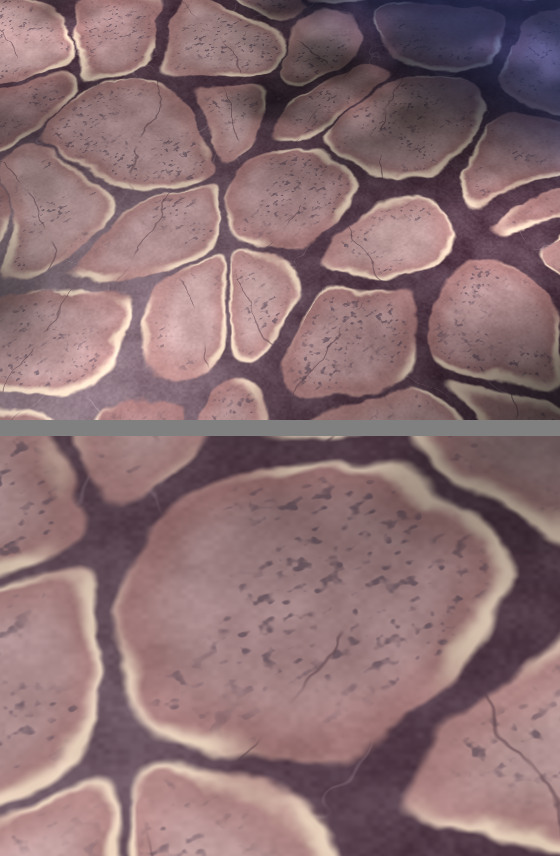
Top: the whole. Bottom: its middle third, enlarged.
Give the GLSL for this texture, as a WebGL 1 fragment shader.

```glsl
precision highp float;
// Polished slab of rounded pink stones with cream rims in dark maroon matrix, seen at a slant in dappled light.
uniform vec2 u_resolution;

float hash(vec2 p) {
  return fract(sin(dot(p, vec2(127.1, 311.7))) * 43758.547);
}

float noise(vec2 p) {
  vec2 i = floor(p), f = fract(p);
  f = f * f * (3.0 - 2.0 * f);
  return mix(mix(hash(i), hash(i + vec2(1, 0)), f.x),
             mix(hash(i + vec2(0, 1)), hash(i + vec2(1, 1)), f.x), f.y);
}

float fbm(vec2 p) {
  float sum = 0.0, amp = 0.53;
  for (int i = 0; i < 4; i++) {
    sum += amp * noise(p);
    p = mat2(1.6, 1.2, -1.2, 1.6) * p + 7.3;
    amp *= 0.5;
  }
  return sum;
}

// Stone centre in xy, size weight in z
vec3 stoneSeed(vec2 cell) {
  vec2 jitter = vec2(hash(cell), hash(cell + 31.7)) - 0.5;
  return vec3(cell + 0.5 + 0.78 * jitter, 0.25 * hash(cell + 17.3));
}

// Rounded distance to the border of a weighted Voronoi cell; also gives its seed
float stoneBorder(vec2 p, out vec3 home) {
  vec2 base = floor(p);
  float nearest = 1e3;
  for (int y = -2; y <= 2; y++)
    for (int x = -2; x <= 2; x++) {
      vec3 seed = stoneSeed(base + vec2(x, y));
      vec2 d = seed.xy - p;
      float power = dot(d, d) - seed.z;
      if (power < nearest) { nearest = power; home = seed; }
    }
  float sum = 1e-5;
  for (int y = -2; y <= 2; y++)
    for (int x = -2; x <= 2; x++) {
      vec3 seed = stoneSeed(base + vec2(x, y));
      vec2 d = seed.xy - p;
      float apart = length(seed.xy - home.xy);
      if (apart > 0.001)
        sum += exp(-16.0 * (dot(d, d) - seed.z - nearest) / (2.0 * apart));
    }
  return -log(sum) / 16.0;
}

float spot(vec2 p, vec2 centre, vec2 radius) {
  vec2 d = (p - centre) / radius;
  return exp(-dot(d, d));
}

void main() {
  vec2 uv = gl_FragCoord.xy / u_resolution.y;

  // Slanted view: features shrink towards the top
  vec2 p = 3.0 * vec2((uv.x - 0.667) * (1.0 + 0.35 * uv.y), uv.y + 0.5 * uv.y * uv.y);
  vec2 q = p + vec2(-0.2 * p.y, 0.0) + 3.7;
  q += 0.42 * (vec2(noise(p * 1.1 + 5.0), noise(p * 1.1 + 23.0)) - 0.5);
  q += 0.11 * (vec2(fbm(p * 5.0), fbm(p * 5.0 + 40.0)) - 0.5);

  vec3 home;
  float border = stoneBorder(q, home);
  float inside = border + 0.005 - 0.1 * noise(q * 1.6 + 9.0);
  float stone = smoothstep(-0.015, 0.015, inside);
  float id = hash(home.xy);
  float grain = noise(p * 55.0) - 0.5;
  float mottle = fbm(p * 6.0) - 0.5;

  // Matrix: dark maroon, hazy to the lower left, with pale dust and scratches
  float haze = (1.0 - smoothstep(0.1, 0.95, uv.x)) * (1.0 - smoothstep(0.35, 0.85, uv.y));
  vec3 matrix = mix(vec3(0.30, 0.205, 0.245), vec3(0.50, 0.42, 0.445), 0.85 * haze);
  matrix += 0.17 * mottle + 0.05 * grain;
  float scratch = 1.0 - smoothstep(0.0, 0.012, abs(fbm(p * 1.9 + 60.0) - 0.5));
  matrix += 0.08 * scratch * smoothstep(0.4, 0.7, noise(p * 4.0));

  // Stone body with mottling
  vec3 body = mix(vec3(0.615, 0.475, 0.475), vec3(0.69, 0.565, 0.555), id);
  body += 0.17 * mottle + 0.04 * grain;
  body = mix(body, body * vec3(0.93, 0.85, 0.84), 1.0 - smoothstep(0.04, 0.2, inside));

  // Small soft specks in clusters, drawn out along the slope
  vec2 along = mat2(0.8, -0.6, 0.6, 0.8) * p;
  float specks = smoothstep(0.6, 0.86, noise(along * vec2(30.0, 42.0)) * 0.75 + 0.25 * noise(p * 70.0));
  specks *= smoothstep(0.36, 0.64, fbm(p * 3.2 + 15.0)) * smoothstep(0.02, 0.1, inside);
  body = mix(body, vec3(0.33, 0.26, 0.30), 0.66 * specks);

  // Cream rim of uneven width, broken in places, heavier on the lower right
  vec2 outward = normalize(q - home.xy + 0.001);
  float rimWidth = 0.025 + 0.045 * noise(q * 2.6 + 30.0) + 0.02 * dot(outward, vec2(0.6, -0.8));
  float rim = 1.0 - smoothstep(0.3 * rimWidth, 1.3 * rimWidth, inside + 0.07 * mottle);
  rim *= smoothstep(0.22, 0.62, noise(q * 2.3 + 80.0) + 0.12 * dot(outward, vec2(0.6, -0.8)));
  body = mix(body, vec3(0.90, 0.82, 0.72) + 0.15 * mottle, 0.85 * rim);

  // One wandering hairline crack on most stones
  float angle = 0.5 + 2.0 * id;
  float line = dot(q - home.xy, vec2(sin(angle), -cos(angle))) + 0.1 * (fbm(q * 4.0) - 0.5);
  float crack = (1.0 - smoothstep(0.0, 0.011, abs(line))) * step(0.3, id);
  body = mix(body, vec3(0.34, 0.24, 0.26), 0.55 * crack * smoothstep(0.3, 0.55, noise(q * 5.0)));

  vec3 color = mix(matrix, body, stone);

  // Sunlit patches, corner shade and dappled shadow in the distance
  float light = 0.85 + 0.44 * spot(uv, vec2(0.08, 0.96), vec2(0.28, 0.12))
    + 0.38 * spot(uv, vec2(1.2, 0.43), vec2(0.26, 0.22))
    + 0.32 * spot(uv, vec2(0.3, 0.12), vec2(0.4, 0.25))
    + 0.14 * spot(uv, vec2(0.65, 0.4), vec2(0.4, 0.3))
    - 0.45 * spot(uv, vec2(1.38, 0.03), vec2(0.3, 0.2))
    - 0.40 * spot(uv, vec2(-0.02, 0.28), vec2(0.16, 0.13));
  float dapple = smoothstep(0.4, 0.64, fbm(uv * vec2(2.6, 4.5) + 3.0));
  light *= 1.0 - 0.55 * dapple * smoothstep(0.45, 0.8, uv.y);
  color = color * light + vec3(0.005, 0.01, 0.02) + 0.05 * haze;

  // Blue sky sheen at the upper right
  float sky = smoothstep(0.76, 1.12, uv.y + 0.6 * (uv.x - 0.9));
  color = mix(color, color * vec3(0.58, 0.64, 0.88) + vec3(0.07, 0.09, 0.17), sky);

  gl_FragColor = vec4(clamp(color, 0.0, 1.0), 1.0);
}
```
